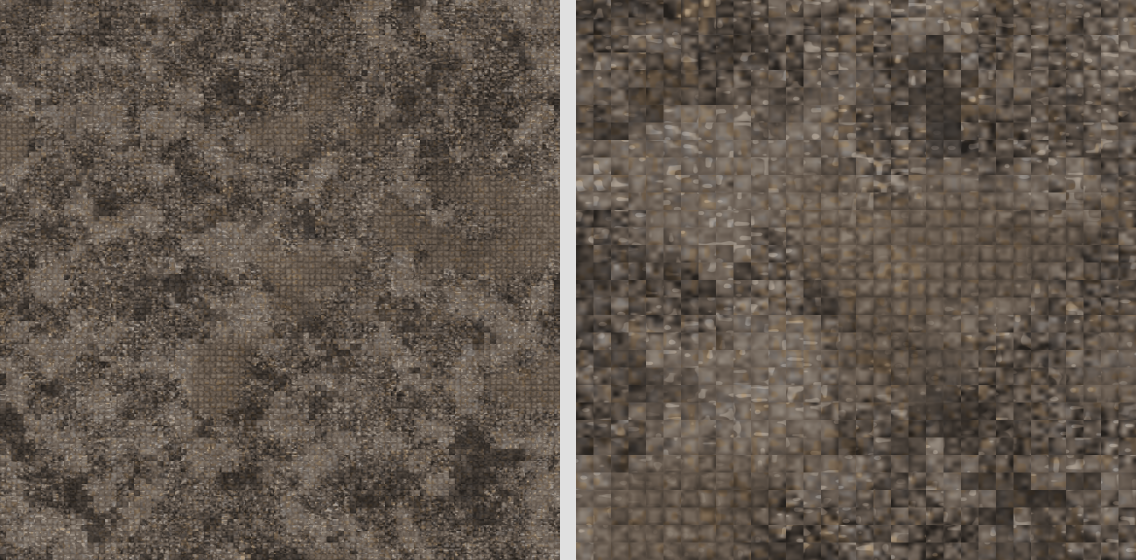
Left: the whole. Right: its middle third, enlarged.
This texture is drawn by a Shadertoy shader. Its source:

```glsl
// Weathered woven ground: a fine square grid of brown-grey tiles, broken by
// blocky pale and dark patches and grainy flecks. Each tile shifts its noise
// lookup, so patches split along the grid; calm zones show the bare weave.

const float TILES = 96.0;          // grid tiles across the canvas
const float TILE_SHIFT = 0.024;    // noise jump between tiles
const float BASE_TONE = 0.352;
const float PALE_TONE = 0.495;
const float DARK_TONE = 0.225;
const float GRAIN_CONTRAST = 0.31;
const float CLUMP_CONTRAST = 0.16;
const float WEAVE_CONTRAST = 0.075;
const vec2 GRAIN_SCALE = vec2(230.0, 290.0);
const vec3 WARM_TINT = vec3(1.0, 0.885, 0.785);
const vec3 PALE_TINT = vec3(1.0, 0.925, 0.845);
const vec3 OCHRE_TINT = vec3(1.06, 0.99, 0.86);
const vec3 SLATE_TINT = vec3(0.96, 1.0, 1.06);
const int SAMPLES = 2;             // supersampling per axis

float hash(vec2 p) {
    return fract(sin(dot(p, vec2(127.1, 311.7))) * 43758.5453);
}

vec2 hash2(vec2 p) {
    return vec2(hash(p), hash(p + 41.3));
}

float noise(vec2 p) {
    vec2 i = floor(p);
    vec2 f = fract(p);
    f = f * f * (3.0 - 2.0 * f);
    return mix(mix(hash(i), hash(i + vec2(1, 0)), f.x),
               mix(hash(i + vec2(0, 1)), hash(i + vec2(1, 1)), f.x), f.y);
}

float fbm(vec2 p) {
    float sum = 0.0;
    float weight = 0.53;
    for (int i = 0; i < 4; i++) {
        sum += weight * noise(p);
        p = p * 2.03 + 17.7;
        weight *= 0.5;
    }
    return sum;
}

vec3 ground(vec2 uv) {
    // Tile grid, with a shifted lookup inside every tile
    vec2 tile = floor(uv * TILES);
    vec2 inTile = fract(uv * TILES);
    vec2 shifted = uv + (hash2(tile) - 0.5) * TILE_SHIFT;
    vec2 blocky = (tile + 0.5) / TILES + (hash2(tile + 9.0) - 0.5) * TILE_SHIFT;

    // Zones: calm weave, pale patches, dark blocks
    float calm = smoothstep(0.60, 0.70, fbm(uv * vec2(5.0, 6.5) + 3.1));
    float broad = fbm(uv * 9.0 + 31.0) - 0.5;
    float paleField = mix(fbm(shifted * 29.0 + 5.0), fbm(blocky * 29.0 + 5.0), 0.4);
    float pale = smoothstep(0.50, 0.60, paleField + 0.15 * broad) * (1.0 - 0.85 * calm);
    float darkField = fbm(blocky * vec2(22.0, 27.0) + 60.0);
    float dark = smoothstep(0.58, 0.74, darkField - 0.25 * broad) * (1.0 - 0.8 * calm);

    // Base tone and patches
    float tone = BASE_TONE + 0.10 * broad + 0.03 * calm;
    tone = mix(tone, PALE_TONE, 0.72 * pale);
    tone = mix(tone, DARK_TONE, 0.85 * dark);
    tone += 0.055 * (hash(tile + 77.0) - 0.5) * (1.0 - 0.7 * calm);

    // Grain and small flecks, quieter on smooth patches
    float rough = (1.0 - 0.5 * calm) * (1.0 - 0.55 * max(pale, dark));
    float grain = noise(shifted * GRAIN_SCALE) - 0.5;
    float clumps = noise(shifted * 120.0 + 8.0) - 0.5;
    tone += rough * (GRAIN_CONTRAST * grain + CLUMP_CONTRAST * clumps);
    float fleck = smoothstep(0.74, 0.86, noise(shifted * vec2(170.0, 270.0) + 90.0));
    tone += 0.15 * fleck * (1.0 - 0.7 * calm) * (1.0 - dark);

    // Weave: dark seams, a lit middle and a slope down each tile
    vec2 fromEdge = 0.5 - abs(inTile - 0.5);
    float seam = 1.0 - smoothstep(0.04, 0.32, min(fromEdge.x, fromEdge.y));
    float weave = WEAVE_CONTRAST * (0.4 - seam) + 0.04 * (inTile.y - 0.5);
    tone += weave * (0.65 + 0.35 * calm) * (1.0 - 0.5 * dark);
    tone = clamp(tone, 0.14, 0.66);

    // Colour: pale tones turn grey, with scattered ochre and slate grains
    vec3 tint = mix(WARM_TINT, PALE_TINT, smoothstep(0.38, 0.56, tone));
    float hue = noise(shifted * 190.0 + 140.0);
    tint *= mix(vec3(1.0), OCHRE_TINT, 0.8 * smoothstep(0.66, 0.86, hue) + 0.15 * calm);
    tint *= mix(vec3(1.0), SLATE_TINT, 0.8 * smoothstep(0.34, 0.14, hue) * (1.0 - calm));
    return tone * tint;
}

void mainImage(out vec4 fragColor, in vec2 fragCoord) {
    // Average a few samples per pixel to smooth tile and grain edges
    vec3 color = vec3(0.0);
    for (int y = 0; y < SAMPLES; y++) {
        for (int x = 0; x < SAMPLES; x++) {
            vec2 offset = (vec2(x, y) + 0.5) / float(SAMPLES) - 0.5;
            color += ground((fragCoord + offset) / iResolution.y);
        }
    }
    fragColor = vec4(color / float(SAMPLES * SAMPLES), 1.0);
}
```
